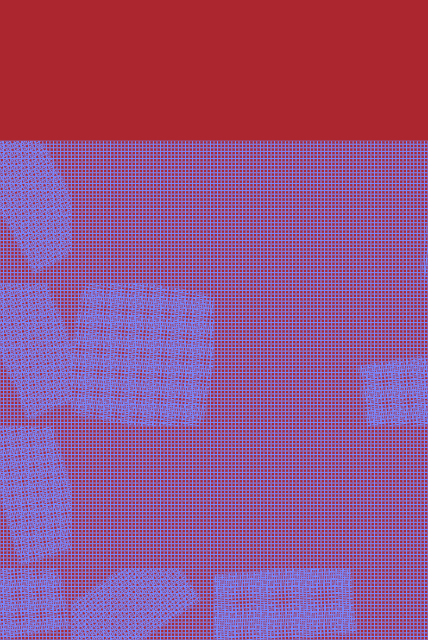
Give the GLSL for this pattern, as a Shadertoy shader.

```glsl
#define CELLS 3.0        // cells across the canvas width
#define MESH 40.0        // mesh lines per cell
#define LINE_WIDTH 0.33  // line share of one mesh step
#define TOP_EDGE 3.5     // height of the woven area, in cells
#define RED vec3(0.67, 0.15, 0.18)
#define BLUE vec3(0.47, 0.53, 0.98)

// Patch angles in degrees by column, bottom row first; 0 leaves the cell bare
const float patchAngles[16] = float[16](
     9.6, 34.3, 5.0,   0.0,
    16.3,  0.0, 0.0,   0.0,
    23.0, -9.7, 0.0, -81.0,
    28.8,  0.0, 0.0,  -6.0);

// Smoothed coverage of a region whose signed distance is negative inside
float coverage(float dist, float pixel) {
    return clamp(0.5 - dist / pixel, 0.0, 1.0);
}

// Square mesh with lines centred on whole steps
float mesh(vec2 p, float pixel) {
    vec2 lineDist = 0.5 - abs(fract(p * MESH) - 0.5);
    float dist = min(lineDist.x, lineDist.y) - 0.5 * LINE_WIDTH;
    return coverage(dist, pixel * MESH);
}

float boxDistance(vec2 p, vec2 low, vec2 high) {
    vec2 d = max(low - p, p - high);
    return max(d.x, d.y);
}

void mainImage(out vec4 fragColor, in vec2 fragCoord) {
    float pixel = CELLS / iResolution.x;
    vec2 pos = fragCoord * pixel;
    vec2 cell = floor(pos + 0.5);
    vec2 local = pos - cell;

    // Upright mesh
    float weave = mesh(local, pixel);

    // Turned patch, clipped by its cell
    ivec2 id = clamp(ivec2(cell), ivec2(0), ivec2(3));
    float degrees_ = patchAngles[id.y * 4 + id.x];
    if (degrees_ != 0.0) {
        float angle = radians(degrees_);
        float c = cos(angle), s = sin(angle);
        vec2 turned = mat2(c, -s, s, c) * local;

        // Half patches in the outer columns and the bottom row
        vec2 low = vec2(id.x % 3 == 0 ? 0.0 : -0.5, id.y == 0 ? 0.0 : -0.5);
        float inside = coverage(boxDistance(turned, low, vec2(0.5)), pixel);
        weave = max(weave, mesh(turned, pixel) * inside);
    }

    // Plain band at the top
    weave *= coverage(pos.y - TOP_EDGE, pixel);
    fragColor = vec4(mix(RED, BLUE, weave), 1.0);
}
```
